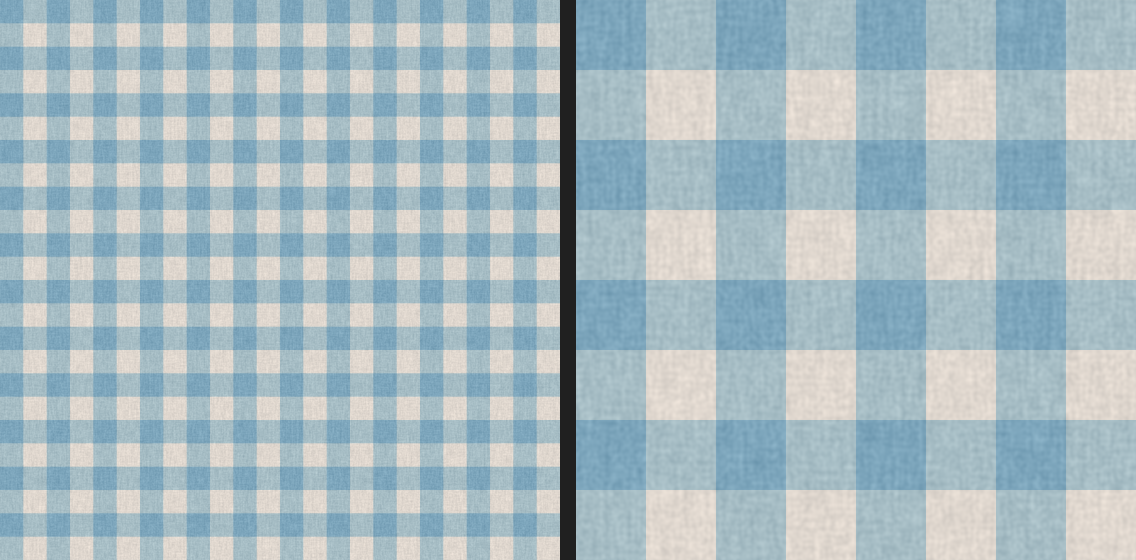
Left: the whole. Right: its middle third, enlarged.
This pattern is drawn by a WebGL 2 fragment shader. Its source:

```glsl
#version 300 es
precision highp float;
// Gingham cloth: 12 by 12 repeats of equal blue and cream bands.
// Crossing bands select one of three tones; wrapped gradient noise,
// stretched along warp and weft, adds the linen thread texture.

uniform vec2 u_resolution;
out vec4 fragColor;

const float REPEATS = 12.0;
const vec3 CREAM = vec3(0.875, 0.842, 0.808);
const vec3 HALF_TONE = vec3(0.650, 0.740, 0.770);
const vec3 BLUE = vec3(0.488, 0.648, 0.735);

// Pseudo-random unit vector for a lattice cell.
vec2 hashGradient(vec2 cell, float seed) {
  uvec2 c = uvec2(cell);
  uint h = c.x * 73856093u ^ c.y * 19349663u ^ uint(seed) * 83492791u;
  h = (h ^ (h >> 16)) * 73244475u;
  h = (h ^ (h >> 15)) * 668265263u;
  h ^= h >> 16;
  float angle = float(h & 65535u) / 65536.0 * 6.28319;
  return vec2(cos(angle), sin(angle));
}

// Contribution of one lattice corner, wrapped to the period.
float corner(vec2 cell, vec2 local, vec2 offset, vec2 period, float seed) {
  return dot(hashGradient(mod(cell + offset, period), seed), local - offset);
}

// Gradient noise with a whole number of cells across the canvas.
float wrappedNoise(vec2 uv, vec2 period, float seed) {
  vec2 p = uv * period;
  vec2 cell = floor(p);
  vec2 f = p - cell;
  vec2 s = f * f * f * (f * (f * 6.0 - 15.0) + 10.0);
  float low = mix(corner(cell, f, vec2(0, 0), period, seed),
                  corner(cell, f, vec2(1, 0), period, seed), s.x);
  float high = mix(corner(cell, f, vec2(0, 1), period, seed),
                   corner(cell, f, vec2(1, 1), period, seed), s.x);
  return mix(low, high, s.y);
}

// Coverage of a band filling the first half of each unit period.
float band(float t, float softness) {
  float inside = 0.25 - abs(fract(t + 0.25) - 0.5);
  return smoothstep(-softness, softness, inside);
}

// Brightness change from long threads, slubs and fine grain.
float weave(vec2 uv) {
  float warp = wrappedNoise(uv, vec2(300.0, 60.0), 1.0);
  float weft = wrappedNoise(uv, vec2(60.0, 300.0), 2.0);
  float slub = wrappedNoise(uv, vec2(144.0, 18.0), 3.0);
  float grain = wrappedNoise(uv, vec2(330.0, 310.0), 4.0);
  return warp * 0.045 + weft * 0.030 + slub * 0.018 + grain * 0.045;
}

void main() {
  vec2 uv = gl_FragCoord.xy / u_resolution;
  vec2 tile = uv * REPEATS;
  vec2 softness = 0.6 * REPEATS / u_resolution;

  // Columns begin blue at the left, rows begin cream at the bottom.
  float column = band(tile.x, softness.x);
  float row = band(tile.y + 0.5, softness.y);

  // Number of blue bands covering this point: none, one or two.
  float layers = column + row;
  vec3 color = mix(CREAM, HALF_TONE, min(layers, 1.0));
  color = mix(color, BLUE, max(layers - 1.0, 0.0));

  // Thread shading, slightly stronger in the red channel.
  color += weave(uv) * vec3(1.1, 1.0, 0.9);
  fragColor = vec4(clamp(color, 0.0, 1.0), 1.0);
}
```
